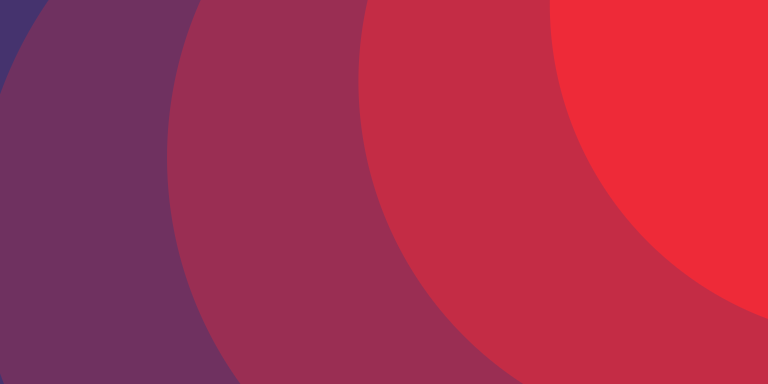
Give the GLSL for this background, as a WebGL 2 fragment shader.

```glsl
#version 300 es
precision highp float;

#define DISC_COUNT 4
#define FIRST_CENTER vec2(2.3042, 0.987)
#define CENTER_STEP vec2(-0.4323, -0.1987)
#define FIRST_RADIUS 0.8724
#define RADIUS_STEP 0.0661
#define WARM_RED vec3(0.932, 0.163, 0.22)
#define DEEP_INDIGO vec3(0.272, 0.2, 0.43)

uniform vec2 u_resolution;
out vec4 fragColor;

float discDistance(vec2 point, vec2 center, float radius) {
    return length(point - center) - radius;
}

void main() {
    // Canvas height is one unit
    vec2 point = gl_FragCoord.xy / u_resolution.y;
    float pixel = 1.0 / u_resolution.y;
    vec3 color = DEEP_INDIGO;

    // Overlapping discs, painted from the cool outer one to the warm inner one
    for (int i = DISC_COUNT - 1; i >= 0; i--) {
        float order = float(i);
        vec2 center = FIRST_CENTER + CENTER_STEP * order;
        float radius = FIRST_RADIUS + RADIUS_STEP * order;
        float edge = discDistance(point, center, radius);
        float coverage = clamp(0.5 - edge / pixel, 0.0, 1.0);
        vec3 discColor = mix(WARM_RED, DEEP_INDIGO, order / float(DISC_COUNT));
        color = mix(color, discColor, coverage);
    }

    fragColor = vec4(color, 1.0);
}
```
